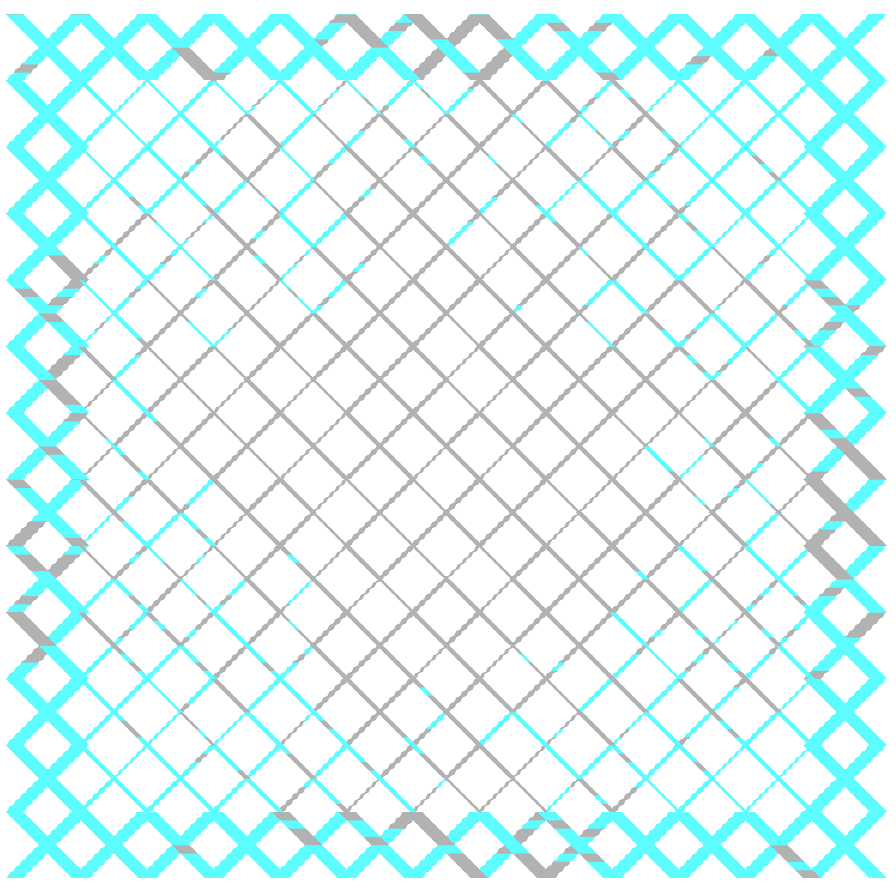
Write a WebGL 1 fragment shader that draws this pattern.

```glsl
precision highp float;

// Square lattice of 13 x 13 cells, each crossed by two diagonal strokes:
// bold in the outer ring, fine and partly worn inside. Strokes are found from
// folded diagonals; hashed slices turn from grey to cyan toward the corners.

uniform vec2 u_resolution;

const float CELLS = 13.0;
const float CELL_SIZE = 0.07451;              // share of the shorter side
const vec2 CENTER_SHIFT = vec2(-0.00196, 0.0);
const float BOLD_HALF = 0.132;                // horizontal half widths, in cells
const float FINE_HALF = 0.047;
const float WORN_HALF = 0.028;
const float WORN_SHARE = 0.25;
const float STAIR_STEPS = 11.0;               // ragged steps per cell
const float RISING_STAIR = 0.55;
const float FALLING_STAIR = 0.15;
const float SLICES = 8.0;                     // colour slices per cell height
const float STRAY_SLICES = 0.28;              // slices ignoring their arm
const float CYAN_START = 2.3;                 // diamond distance, in cells
const float CYAN_FULL = 10.6;
const float CYAN_MAX = 0.96;
const vec3 PAPER = vec3(1.0);
const vec3 GREY = vec3(0.70);
const vec3 CYAN = vec3(0.36, 0.99, 1.0);

float hash(vec3 p) {
  p = fract(p * vec3(0.1031, 0.1137, 0.0973));
  p += dot(p, p.yzx + 33.33);
  return fract((p.x + p.y) * p.z);
}

// Horizontal centre of a diagonal at height y; slope is 1 or -1.
float strokeX(float line, float y, float slope) {
  return line + slope * y;
}

// Colour of one horizontal slice of a diagonal.
vec3 sliceColor(float line, float slice, float slope) {
  float arm = floor(slice * 2.0 / SLICES);
  float armRoll = hash(vec3(line + 40.0, arm + 7.0, slope + 3.0));
  vec3 sliceKey = vec3(line + 71.0, slice + 19.0, slope + 5.0);
  float roll = hash(sliceKey) < STRAY_SLICES ? hash(sliceKey + 83.0) : armRoll;
  float y = (arm + 0.5) * 0.5;
  vec2 offset = abs(vec2(strokeX(line, y, slope), y) - 0.5 * CELLS);
  float share = CYAN_MAX * smoothstep(CYAN_START, CYAN_FULL, offset.x + offset.y);
  return roll < share ? CYAN : GREY;
}

// Paints one family of diagonals over the colour below.
vec3 paintStrokes(vec3 below, vec2 p, float slope, float pixel) {
  // Stepped centre line gives the ragged edge
  float saw = fract(p.y * STAIR_STEPS) - 0.5;
  saw *= clamp((0.5 - abs(saw)) / (pixel * STAIR_STEPS), 0.0, 1.0);
  float stair = slope > 0.0 ? RISING_STAIR : FALLING_STAIR;
  float steppedY = p.y - stair * saw / STAIR_STEPS;
  float line = floor(p.x - slope * steppedY + 0.5);
  float gap = abs(p.x - strokeX(line, steppedY, slope));

  // Cell that owns this part of the stroke
  float row = clamp(floor(p.y), 0.0, CELLS - 1.0);
  float column = floor(strokeX(line, row + 0.5, slope));
  if (column < 0.0 || column >= CELLS) return below;
  bool ring = min(row, column) < 0.5 || max(row, column) > CELLS - 1.5;

  // Bold, fine or worn width
  float wear = hash(vec3(line + 29.0, floor(p.y * 2.0) + 53.0, slope + 11.0));
  float halfWidth = wear < WORN_SHARE ? WORN_HALF : FINE_HALF;
  if (ring) halfWidth = BOLD_HALF;
  float cover = clamp(0.5 + (halfWidth - gap) / pixel, 0.0, 1.0);
  float inside = 0.5 * CELLS - abs(p.y - 0.5 * CELLS);
  cover *= clamp(0.5 + inside / pixel, 0.0, 1.0);

  // Colour, blended across the slice boundary
  float position = p.y * SLICES;
  float slice = floor(position);
  float blend = clamp(1.0 + (fract(position) - 1.0) / (pixel * SLICES), 0.0, 1.0);
  vec3 ink = mix(sliceColor(line, slice, slope),
                 sliceColor(line, slice + 1.0, slope), blend);
  return mix(below, ink, cover);
}

void main() {
  float side = min(u_resolution.x, u_resolution.y);
  vec2 centered = (gl_FragCoord.xy - 0.5 * u_resolution) / side;
  vec2 p = (centered - CENTER_SHIFT) / CELL_SIZE + 0.5 * CELLS;
  float pixel = 1.0 / (side * CELL_SIZE);

  vec3 color = paintStrokes(PAPER, p, 1.0, pixel);
  color = paintStrokes(color, p, -1.0, pixel);
  gl_FragColor = vec4(color, 1.0);
}
```
